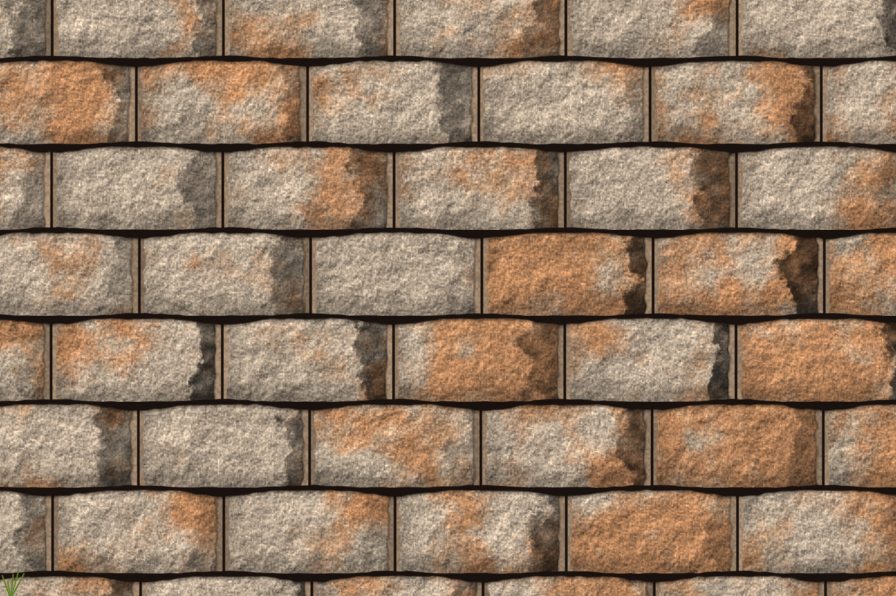
Give the GLSL for this texture, as a Shadertoy shader.

```glsl
#define BLOCK vec2(0.2873, 0.1441)
#define ORIGIN vec2(0.088, 0.037)
#define STRIP 0.012
#define JOINT 0.0022
#define STONE vec3(0.71, 0.64, 0.56)
#define RUST vec3(0.70, 0.49, 0.33)
#define MARGIN vec3(0.57, 0.48, 0.39)
#define GAP vec3(0.10, 0.065, 0.05)
#define GRASS vec3(0.36, 0.48, 0.16)
#define ROUGHNESS 2.0
#define GRAIN 0.30

float hash(vec2 p) {
    vec3 a = fract(p.xyx * 0.1031);
    a += dot(a, a.yzx + 33.33);
    return fract((a.x + a.y) * a.z);
}

float noise(vec2 p) {
    vec2 i = floor(p), f = fract(p);
    f = f * f * (3.0 - 2.0 * f);
    return mix(mix(hash(i), hash(i + vec2(1, 0)), f.x),
               mix(hash(i + vec2(0, 1)), hash(i + vec2(1, 1)), f.x), f.y);
}

float fbm(vec2 p) {
    float sum = 0.0, amp = 0.434;
    for (int i = 0; i < 5; i++) {
        sum += amp * noise(p);
        p = mat2(1.6, 1.2, -1.2, 1.6) * p + 17.3;
        amp *= 0.6;
    }
    return sum;
}

float segment(vec2 p, vec2 a, vec2 b) {
    vec2 d = b - a;
    return length(p - a - d * clamp(dot(p - a, d) / dot(d, d), 0.0, 1.0));
}

// Rough split face: stain, relief, grain and the shaded right facet
vec3 splitFace(vec2 p, vec2 f, vec2 id) {
    vec2 seed = 40.0 * vec2(hash(id + 3.0), hash(id + 11.0));
    float across = p.x * iResolution.y / iResolution.x;

    float stain = fbm(p * 9.0 + seed) + 0.34 * (hash(id + 5.0) - 0.5)
                + 0.16 * (across - 0.5) + 0.12 * smoothstep(0.5, 0.95, f.x);
    vec3 col = mix(STONE, RUST, 0.9 * smoothstep(0.46, 0.76, stain));

    vec2 q = p * 28.0 + seed;
    float slope = fbm(q) - fbm(q + vec2(-0.06, 0.09));
    float light = 1.0 + ROUGHNESS * slope + GRAIN * (noise(p * 330.0) - 0.5);
    light += 0.16 * smoothstep(0.80, 0.97, noise(p * 210.0 + 9.0));
    light *= 0.90 + 0.2 * fbm(p * 14.0 - seed);

    // Bevels: broken right side, dim underside, softer left side
    float crest = 0.80 + 0.12 * (hash(id + 7.0) - 0.5)
                + 0.34 * (fbm(p * 22.0 + seed) - 0.5);
    float facet = smoothstep(crest, crest + 0.05, f.x);
    float shade = mix(0.15, 0.60, hash(id + 13.0)) * (0.65 + 0.7 * noise(p * 60.0));
    light *= 1.0 - facet * shade;
    light *= mix(0.72, 1.0, smoothstep(0.0, 0.34, f.y + 0.3 * (fbm(q) - 0.5)));
    light *= mix(0.88, 1.0, smoothstep(0.04, 0.16, f.x));
    return col * light;
}

void mainImage(out vec4 fragColor, in vec2 fragCoord) {
    vec2 p = fragCoord / iResolution.y;
    float aa = 1.0 / iResolution.y;

    // Running bond with slightly uneven joints
    vec2 cell = (p - ORIGIN) / BLOCK;
    float row = floor(cell.y);
    cell.x += 0.5 * mod(row, 2.0) + 0.03 * (hash(vec2(row, 21.0)) - 0.5);
    vec2 id = floor(cell), f = fract(cell);
    vec2 local = f * BLOCK;
    float wobble = 0.006 * (noise(p * 70.0) - 0.5);

    // Smooth margins beside the split face
    float left = local.x - 0.75 * STRIP + wobble;
    float right = BLOCK.x - local.x - STRIP + wobble;
    vec3 margin = MARGIN * (0.88 + 0.24 * noise(p * 260.0));
    margin *= 0.85 + 0.3 * hash(id + 17.0);
    float face = smoothstep(-aa, aa, min(left, right));
    vec3 col = mix(margin, splitFace(p, f, id), face);
    col *= 1.0 - 0.25 * smoothstep(0.004, 0.0, abs(right));

    // Dark upright joint
    float joint = min(local.x, BLOCK.x - local.x);
    col = mix(GAP, col, smoothstep(JOINT - aa, JOINT + aa, joint));

    // Bulging course above casts a curved shadow around each upright joint
    float side = smoothstep(0.18, 0.48, abs(f.x - 0.5));
    float depth = 0.004 + 0.009 * side + 0.5 * wobble;
    float below = BLOCK.y - local.y - depth;
    col *= mix(0.65, 1.0, smoothstep(0.0, 0.008, below));
    col = mix(GAP, col, smoothstep(-aa, 1.5 * aa, below));
    float lip = local.y - 0.001 - 0.004 * side - 0.3 * wobble;
    col = mix(GAP, col, smoothstep(-aa, aa, lip));

    // Small tuft in the lower left corner
    for (int i = 0; i < 5; i++) {
        float k = float(i);
        vec2 tip = vec2(0.004 + 0.009 * k, 0.022 + 0.022 * hash(vec2(k, 4.0)));
        float blade = segment(p, vec2(0.018, -0.005), tip) - 0.0012;
        col = mix(GRASS, col, smoothstep(-aa, aa, blade));
    }
    fragColor = vec4(clamp(col, 0.0, 1.0), 1.0);
}
```
